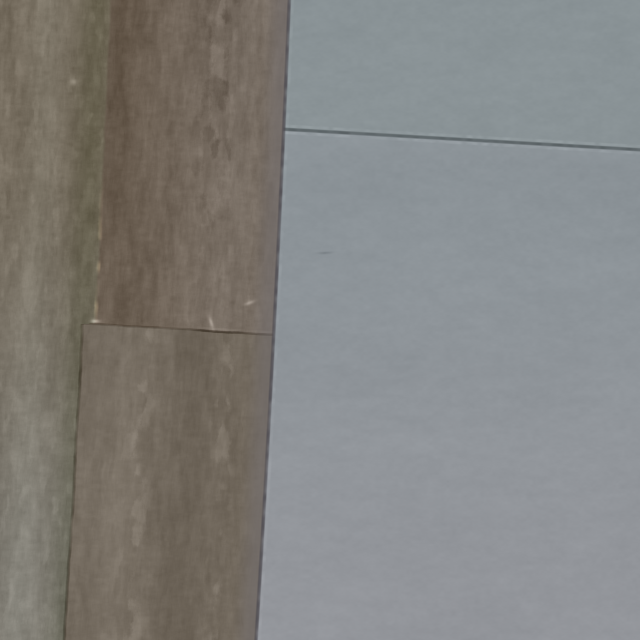
Give the GLSL for this texture, as a three.js fragment shader.

```glsl
varying vec2 vUv;

float hash(vec2 p) {
  vec3 q = fract(vec3(p.xyx) * 0.1031);
  q += dot(q, q.yzx + 33.33);
  return fract((q.x + q.y) * q.z);
}

float noise(vec2 p) {
  vec2 i = floor(p), f = fract(p);
  f = f * f * (3.0 - 2.0 * f);
  return mix(mix(hash(i), hash(i + vec2(1.0, 0.0)), f.x),
             mix(hash(i + vec2(0.0, 1.0)), hash(i + 1.0), f.x), f.y);
}

// Layered noise, centred on zero
float fbm(vec2 p) {
  float sum = 0.0, amp = 0.5;
  for (int i = 0; i < 4; i++) {
    sum += amp * (noise(p) - 0.5);
    p = p * 2.03 + 17.7;
    amp *= 0.55;
  }
  return sum;
}

float line(float d, float width) {
  return 1.0 - smoothstep(width * 0.2, width, abs(d));
}

float band(float x, float centre, float width) {
  float d = (x - centre) / width;
  return exp(-d * d);
}

float spot(vec2 p, vec2 centre, vec2 size) {
  vec2 d = (p - centre) / size;
  return exp(-dot(d, d));
}

float floorEdge(float y) {
  return 0.400 + 0.063 * y - 0.011 * y * y;
}

// Grain stretched along the boards, with short cross ticks
float grain(vec2 p, float seed) {
  float x = p.x + 0.010 * fbm(p * vec2(20.0, 16.0) + seed);
  float broad = fbm(vec2(x * 34.0, p.y * 4.0) + seed);
  float fine = fbm(vec2(x * 120.0, p.y * 30.0) + seed * 2.0);
  float ticks = fbm(p * vec2(75.0, 150.0) + seed * 3.0);
  return broad * 0.065 + fine * 0.09 + ticks * 0.05;
}

// Small ragged marks
float flecks(vec2 p, float seed) {
  vec2 q = p + 0.014 * vec2(fbm(p * 45.0 + seed), fbm(p * 40.0 - seed));
  float patches = noise(q * vec2(95.0, 38.0) + seed);
  return smoothstep(0.52, 0.9, patches + 0.4 * fbm(p * vec2(170.0, 100.0) + seed));
}

vec3 outerBoard(vec2 p, float s) {
  vec3 c = mix(vec3(0.48, 0.465, 0.43), vec3(0.445, 0.41, 0.355), smoothstep(0.05, 0.8, p.y));
  c += vec3(0.035, 0.04, 0.04) * band(s, -0.375, 0.03);
  c -= vec3(0.055, 0.045, 0.06) * band(s, -0.298, 0.03);
  return c + grain(vec2(s, p.y), 3.0) + 0.03 * flecks(vec2(s, p.y), 8.0);
}

vec3 upperBoard(vec2 p, float s) {
  vec3 c = mix(vec3(0.42, 0.372, 0.322), vec3(0.465, 0.425, 0.385), smoothstep(-0.25, -0.05, s));
  c -= vec3(0.03, 0.032, 0.035) * band(s, -0.26, 0.032) * smoothstep(0.45, 0.9, p.y);
  float zone = band(s, -0.105, 0.035);
  c -= 0.06 * zone * flecks(vec2(s, p.y), 31.0) * smoothstep(0.55, 0.75, p.y);
  return c + grain(vec2(s, p.y), 19.0) + 0.045 * flecks(vec2(s, p.y), 47.0) * zone;
}

vec3 lowerBoard(vec2 p, float s) {
  vec3 c = vec3(0.45, 0.415, 0.37);
  c += 0.02 * band(s, -0.225, 0.04);
  c -= 0.035 * band(s, -0.125, 0.045);
  float pale = band(s, -0.07, 0.018) + band(s, -0.20, 0.025);
  return c + 0.8 * grain(vec2(s, p.y), 61.0) + 0.055 * pale * flecks(vec2(s, p.y), 73.0);
}

vec3 wood(vec2 p, float s) {
  float joint = p.y - (0.495 - 0.060 * (p.x - 0.127)) + 0.002 * fbm(vec2(p.x * 40.0, 5.0));
  float upper = smoothstep(-0.0015, 0.0015, joint);
  float seam = s - mix(-0.299, -0.279, upper) + 0.004 * fbm(vec2(p.y * 30.0, 2.0));
  float inner = smoothstep(-0.003, 0.003, seam);
  vec3 c = mix(outerBoard(p, s), mix(lowerBoard(p, s), upperBoard(p, s), upper), inner);

  // Worn seam and broken cross joint
  float wear = noise(p * vec2(70.0, 60.0));
  c -= 0.10 * line(seam, 0.0038) * (1.0 - upper) * (0.4 + wear);
  float worn = smoothstep(0.49, 0.53, p.y) * (1.0 - smoothstep(0.55, 0.74, p.y));
  c += vec3(0.17, 0.15, 0.11) * line(seam, 0.005) * worn * smoothstep(0.1, 0.8, wear);
  float east = smoothstep(0.30, 0.33, p.x);
  c -= mix(0.09, 0.15, east) * line(joint, 0.0030) * inner * (0.45 + 0.8 * wear);
  c += 0.05 * east * line(joint - 0.004, 0.003) * wear;

  // Pale chips
  c += 0.26 * spot(p, vec2(0.149, 0.498), vec2(0.007, 0.003));
  c += 0.16 * spot(p, vec2(0.330 - 0.3 * (p.y - 0.496), 0.496), vec2(0.003, 0.009));
  c += 0.16 * spot(p, vec2(0.390, 0.527 + 0.3 * (p.x - 0.39)), vec2(0.008, 0.003));
  c += 0.15 * spot(p, vec2(0.115, 0.872), vec2(0.005, 0.005));
  return mix(c, vec3(0.445, 0.425, 0.425), 0.6 * smoothstep(-0.042, -0.006, s));
}

vec3 tile(vec2 p, float s) {
  float joint = p.y - (0.798 - 0.0577 * (p.x - 0.445));
  vec3 c = mix(vec3(0.573, 0.583, 0.603), vec3(0.548, 0.577, 0.596), smoothstep(0.0, 0.75, p.y));
  c = mix(c, vec3(0.537, 0.572, 0.585), smoothstep(-0.002, 0.002, joint));
  c += 0.03 * fbm(p * vec2(4.0, 7.0)) + 0.022 * fbm((p + 0.02 * fbm(p * 9.0)) * vec2(24.0, 70.0));
  c += 0.022 * fbm(p * vec2(110.0, 150.0));
  float ragged = noise(p * 120.0);
  c += 0.05 * ragged * (line(joint - 0.005, 0.004) + line(joint + 0.005, 0.004));
  c = mix(c, vec3(0.31, 0.34, 0.35), 0.85 * line(joint, 0.0040) * (0.75 + 0.25 * ragged));
  return c - 0.07 * spot(p, vec2(0.508, 0.606 + 0.15 * sin(p.x * 60.0) * 0.01), vec2(0.011, 0.002));
}

void main() {
  vec2 p = vUv;
  float s = p.x - floorEdge(p.y);
  vec3 c = mix(wood(p, s), tile(p, s), smoothstep(-0.002, 0.002, s));

  // Uneven shadow gap between wood and tile
  float depth = 0.5 + 0.4 * noise(vec2(p.y * 90.0, 4.0));
  c = mix(c, vec3(0.31, 0.30, 0.32), depth * line(s, 0.0042));
  c += 0.03 * line(s - 0.005, 0.004) * noise(vec2(p.y * 110.0, 9.0));
  gl_FragColor = vec4(c, 1.0);
}
```
